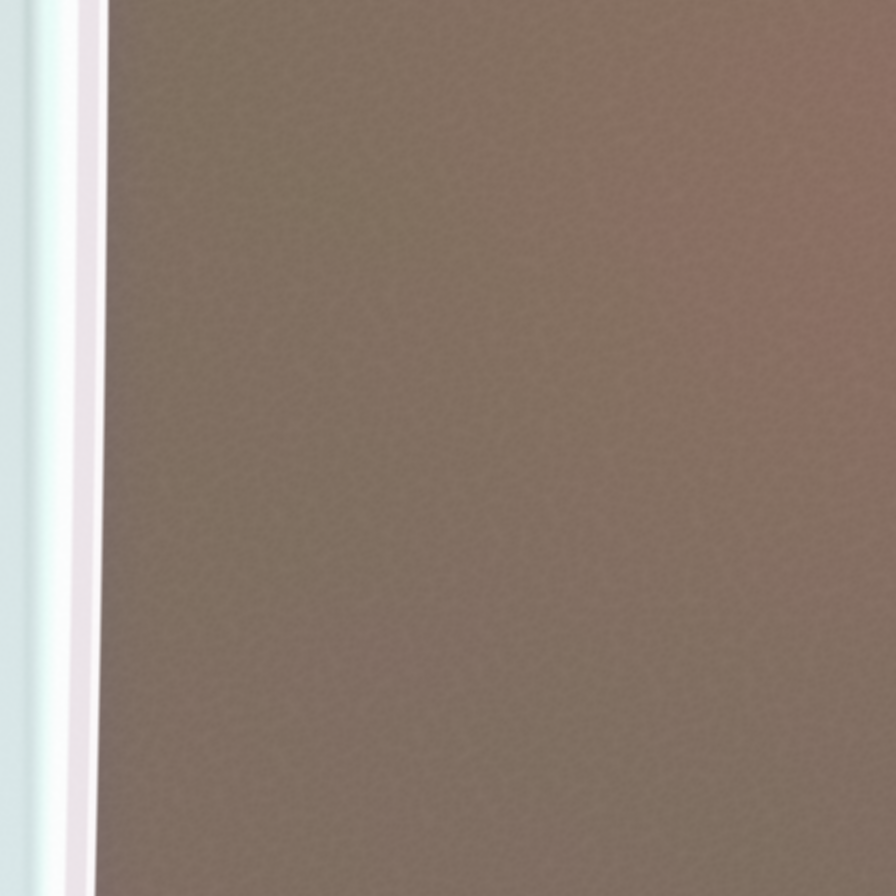
Give the GLSL for this texture, as a WebGL 1 fragment shader.

```glsl
precision highp float;
uniform vec2 u_resolution;

vec2 hash2(vec2 p) {
  p = fract(p * vec2(0.1031, 0.1137));
  p += dot(p, p.yx + 33.33);
  return fract((p.x + p.y) * p.yx * vec2(7.31, 9.17));
}

// Distance to the nearest scattered cell point
float cellular(vec2 p) {
  vec2 cell = floor(p);
  vec2 local = fract(p);
  float nearest = 2.0;
  for (int j = -1; j <= 1; j++) {
    for (int i = -1; i <= 1; i++) {
      vec2 offset = vec2(float(i), float(j));
      vec2 delta = offset + hash2(cell + offset + 40.0) - local;
      nearest = min(nearest, dot(delta, delta));
    }
  }
  return sqrt(nearest);
}

// Broad, uneven colour drift
float layeredSines(vec2 p) {
  float sum = 0.0;
  float weight = 0.5;
  for (int i = 0; i < 4; i++) {
    sum += weight * sin(p.x + 1.7 * sin(p.y)) * cos(p.y * 0.8 + p.x * 0.3);
    p = mat2(0.8, 0.6, -0.6, 0.8) * p * 1.9 + 1.3;
    weight *= 0.55;
  }
  return sum;
}

// Slightly bowed boundary between trim and wall
float trimEdge(float y) {
  return 0.106 + 0.0235 * y - 0.0085 * y * y;
}

float band(float x, float center, float width) {
  float t = (x - center) / width;
  return exp(-t * t);
}

vec3 wallColor(vec2 uv, float fromEdge) {
  vec3 olive = vec3(0.503, 0.438, 0.378);
  vec3 grey = vec3(0.502, 0.433, 0.386);
  vec3 rose = vec3(0.545, 0.439, 0.389);
  vec3 color = mix(grey, olive, smoothstep(0.0, 0.9, uv.y));
  float warmth = smoothstep(0.85, 0.0, length((uv - vec2(1.02, 0.85)) * vec2(1.0, 0.95)));
  color = mix(color, rose, warmth);

  // Violet fringe along the trim
  color = mix(color, vec3(0.477, 0.417, 0.408), 0.8 * exp(-max(fromEdge, 0.0) / 0.024));

  // Mottling and plaster grain
  float drift = layeredSines(uv * 9.0);
  color += drift * vec3(0.005, -0.004, 0.006);
  vec2 slanted = mat2(0.86, -0.5, 0.5, 0.86) * uv;
  float grain = cellular(slanted * vec2(75.0, 105.0)) - 0.5;
  float fineGrain = cellular(uv * 170.0 + 9.0) - 0.5;
  return color + grain * 0.020 + fineGrain * 0.010;
}

vec3 trimColor(vec2 uv, float inset) {
  vec3 panel = mix(vec3(0.85, 0.905, 0.91), vec3(0.845, 0.895, 0.895), uv.y);
  panel -= vec3(0.055, 0.045, 0.05) * band(uv.x, 0.031, 0.006) * mix(0.4, 1.0, uv.y);

  // Bright rounded bevel
  float bevelStart = mix(0.064, 0.077, uv.y);
  float bevel = smoothstep(bevelStart + 0.009, bevelStart - 0.009, inset);
  vec3 bevelColor = mix(vec3(0.91, 0.985, 0.97), vec3(0.985, 0.99, 0.99),
                        smoothstep(0.066, 0.045, inset));
  vec3 color = mix(panel, bevelColor, bevel);

  // Pink inner face and bright lip
  float face = smoothstep(0.037, 0.030, inset);
  color = mix(color, vec3(0.925, 0.895, 0.915), face);
  float lip = smoothstep(0.013, 0.007, inset);
  color = mix(color, vec3(0.985, 0.975, 0.98), lip);
  return color + (cellular(uv * 140.0) - 0.5) * 0.008;
}

void main() {
  vec2 uv = gl_FragCoord.xy / u_resolution;
  float fromEdge = uv.x - trimEdge(uv.y);
  float wallMask = smoothstep(-0.0030, 0.0030, fromEdge);
  vec3 color = mix(trimColor(uv, -fromEdge), wallColor(uv, fromEdge), wallMask);
  gl_FragColor = vec4(color, 1.0);
}
```
